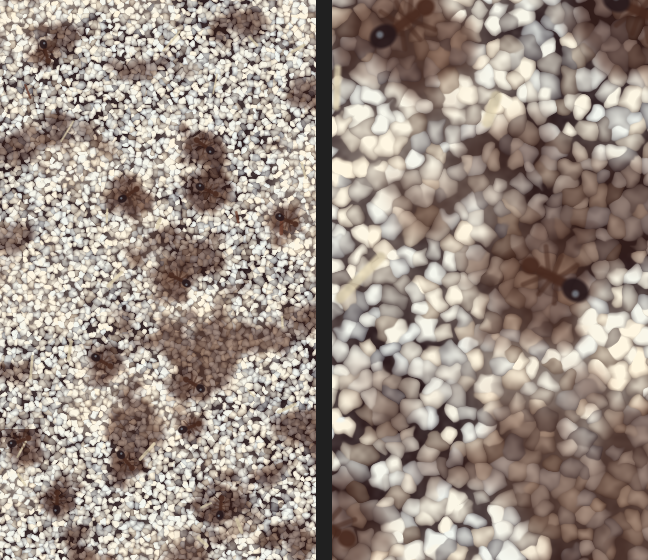
Left, the full canvas; right, a detail of the centre.
A WebGL 2 fragment shader for this texture:

```glsl
#version 300 es
precision highp float;
// Coarse pale sand with dark crevices, brown hollows, straw slivers and small ants.

uniform vec2 u_resolution;
out vec4 fragColor;

const vec3 SHADOW = vec3(0.16, 0.10, 0.11);
const vec3 PALE = vec3(0.95, 0.94, 0.89);
const vec3 RUST = vec3(0.33, 0.19, 0.14);
const vec3 STRAW = vec3(0.83, 0.78, 0.66);

float hash(vec2 p) {
  return fract(sin(dot(p, vec2(127.1, 311.7))) * 43758.5453);
}

vec2 hash2(vec2 p) {
  return vec2(hash(p), hash(p + 41.3));
}

float noise(vec2 p) {
  vec2 i = floor(p), f = fract(p);
  f = f * f * (3.0 - 2.0 * f);
  return mix(mix(hash(i), hash(i + vec2(1, 0)), f.x),
             mix(hash(i + vec2(0, 1)), hash(i + vec2(1, 1)), f.x), f.y);
}

float fbm(vec2 p) {
  return 0.55 * noise(p) + 0.3 * noise(p * 2.1 + 7.3) + 0.15 * noise(p * 4.3 + 19.1);
}

vec2 rotate(vec2 p, float angle) {
  float c = cos(angle), s = sin(angle);
  return vec2(c * p.x + s * p.y, c * p.y - s * p.x);
}

float segment(vec2 p, vec2 a, vec2 b) {
  vec2 ab = b - a;
  return length(p - a - ab * clamp(dot(p - a, ab) / dot(ab, ab), 0.0, 1.0));
}

// Heaped grains: x is brightness, y is a hue offset; the highest dome wins softly.
vec2 grains(vec2 p, float crevice) {
  vec2 cell = floor(p);
  vec2 sum = vec2(crevice, 0.0);
  float total = 1.0;
  for (int y = -1; y <= 1; y++)
  for (int x = -1; x <= 1; x++) {
    vec2 id = cell + vec2(x, y);
    vec2 center = id + 0.5 + 0.9 * (hash2(id) - 0.5);
    vec2 q = rotate(p - center, 6.283 * hash(id + 5.7));
    q *= vec2(0.86, 1.16) / mix(0.45, 0.75, hash(id + 9.1));
    float d2 = mix(dot(q, q), pow(max(abs(q.x), abs(q.y)), 2.0) * 1.25, 0.35);
    float weight = exp(13.0 * (1.0 - d2 + 0.5 * hash(id + 13.9)));
    float light = mix(0.54, 1.08, sqrt(hash(id + 23.3)));
    light *= 1.0 - 0.34 * d2;
    light += 0.06 * dot(p - center, vec2(-0.4, 0.9));
    sum += weight * vec2(light, hash(id + 31.7) - 0.5);
    total += weight;
  }
  return sum / total;
}

// Thin pale or rusty slivers, mostly upright.
vec3 addSlivers(vec3 color, vec2 p) {
  vec2 cell = floor(p);
  for (int y = -1; y <= 1; y++)
  for (int x = -1; x <= 1; x++) {
    vec2 id = cell + vec2(x, y);
    vec2 q = rotate(p - id - 0.2 - 0.6 * hash2(id + 3.1), 2.2 * (hash(id + 8.2) - 0.5));
    float reach = mix(0.10, 0.28, hash(id + 4.4));
    float d = segment(q, vec2(0, -reach), vec2(0.02, reach));
    float width = mix(0.015, 0.04, hash(id + 6.6));
    float cover = (1.0 - smoothstep(width - 0.015, width + 0.02, d)) * step(hash(id + 2.5), 0.32);
    vec3 tint = mix(STRAW, RUST * 1.25, step(0.85, hash(id + 7.9)));
    color = mix(color, tint * (0.9 + 0.25 * noise(p * 20.0)), 0.8 * cover);
  }
  return color;
}

// One ant along the x axis, about two units long.
vec3 addAnt(vec3 color, vec2 q) {
  float legs = 1.0;
  for (int i = -1; i <= 1; i++) {
    float k = float(i);
    legs = min(legs, segment(vec2(q.x, abs(q.y)), vec2(0.12 * k, 0.0), vec2(0.45 * k + 0.08, 0.55)));
  }
  color = mix(color, RUST * 0.8, 0.55 * (1.0 - smoothstep(0.02, 0.1, legs)));
  float body = segment(q, vec2(-0.3, 0), vec2(0.35, 0.04)) - 0.11;
  body = min(body, length((q - vec2(0.62, 0.05)) * vec2(0.9, 1.0)) - 0.2);
  color = mix(color, RUST * 0.85, 1.0 - smoothstep(-0.05, 0.07, body));
  float abdomen = length((q + vec2(0.65, 0)) * vec2(0.8, 1.0)) - 0.27;
  color = mix(color, SHADOW * 0.9, 1.0 - smoothstep(-0.05, 0.07, abdomen));
  float gloss = length(q - vec2(-0.7, 0.08));
  return mix(color, vec3(0.52, 0.56, 0.6), 0.75 * (1.0 - smoothstep(0.03, 0.14, gloss)));
}

void main() {
  vec2 p = gl_FragCoord.xy / u_resolution.x;
  float low = 1.0 - gl_FragCoord.y / u_resolution.y;
  vec2 nest = p * 4.0;
  vec2 nestCell = floor(nest);

  // Brown hollows, both around the ants and along loose trails
  float ragged = fbm(p * 16.0) - 0.5;
  float hollow = 0.8 * smoothstep(0.6, 0.74, fbm(p * 5.5 + 2.7) + 0.12 * low * low);
  vec3 antColor = vec3(0);
  for (int y = -1; y <= 1; y++)
  for (int x = -1; x <= 1; x++) {
    vec2 id = nestCell + vec2(x, y);
    float present = step(hash(id + 17.2), 0.36 + 0.3 * low);
    float d = length(nest - id - 0.2 - 0.6 * hash2(id + 11.0)) + 0.5 * ragged;
    hollow = max(hollow, present * (1.0 - smoothstep(0.1, 0.34, d)));
  }

  // Sand, with lighter and flatter crusts
  float crust = smoothstep(0.5, 0.7, fbm(p * 4.0 + 31.0));
  vec2 warp = vec2(noise(p * 90.0), noise(p * 90.0 + 50.0)) - 0.5;
  vec2 sand = grains(p * 56.0 + 0.45 * warp, mix(0.2, 0.42, crust));
  float tone = sand.x + 0.07 * crust + 0.16 * (fbm(p * 9.0 + 60.0) - 0.5);
  tone += 0.08 * (noise(p * 150.0) - 0.5);
  tone *= 1.0 - 0.42 * hollow;
  vec3 color = mix(SHADOW, PALE, clamp((tone - 0.14) / 0.78, 0.0, 1.03));
  color += sand.y * vec3(0.05, 0.0, -0.06) + crust * vec3(0.015, 0.0, -0.015);
  color = mix(color, RUST * (0.6 + 0.9 * tone), 0.5 * hollow);
  color = addSlivers(color, p * 7.0);

  // Ants resting in their hollows
  for (int y = -1; y <= 1; y++)
  for (int x = -1; x <= 1; x++) {
    vec2 id = nestCell + vec2(x, y);
    vec2 q = nest - id - 0.2 - 0.6 * hash2(id + 11.0);
    antColor = addAnt(color, rotate(q, 6.283 * hash(id + 27.0)) / 0.17);
    color = mix(color, antColor, 0.9 * step(hash(id + 17.2), 0.36 + 0.3 * low));
  }
  fragColor = vec4(clamp(color, 0.0, 1.0), 1.0);
}
```
